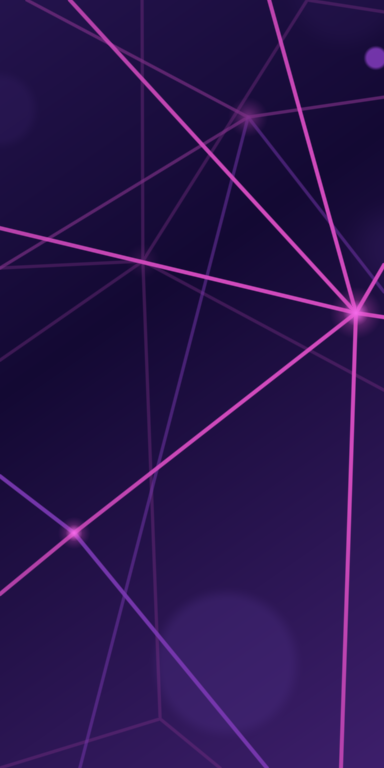
This background is drawn by a Shadertoy shader. Its source:

```glsl
// A violet network: glowing hubs joined by thin lines over a dark diagonal gradient.
// Each hub owns a range of spoke ends; a loop takes the nearest spoke distance.
// Space is one unit wide and two units tall, with the origin at the lower left.

#define BRIGHT_WIDTH 0.0052
#define DIM_WIDTH 0.0042
#define GLOW_STRENGTH 0.72
#define NIGHT vec3(0.075, 0.035, 0.200)
#define INDIGO vec3(0.140, 0.075, 0.300)
#define VIOLET vec3(0.240, 0.120, 0.420)
#define HAZE vec3(0.300, 0.180, 0.520)
#define PINK vec3(0.820, 0.290, 0.740)
#define PURPLE vec3(0.480, 0.220, 0.700)
#define MAUVE vec3(0.500, 0.190, 0.530)
#define HOT vec3(0.960, 0.420, 0.920)

const vec2 MAIN_HUB = vec2(0.927, 1.185);
const vec2 TOP_HUB = vec2(0.646, 1.695);
const vec2 MID_HUB = vec2(0.372, 1.320);
const vec2 LEFT_HUB = vec2(0.193, 0.612);
const vec2 LOW_HUB = vec2(0.417, 0.128);

// Spoke ends, grouped by hub: main 0-6, top 7-11, mid 12-17, low 18-19, left 20-22
const vec2 ENDS[23] = vec2[23](
    vec2(0.182, 2.0), vec2(0.701, 2.0), vec2(0.0, 1.406), LEFT_HUB,
    vec2(0.888, 0.0), vec2(1.0, 1.310), vec2(1.0, 1.174),
    vec2(0.070, 2.0), vec2(1.0, 1.747), vec2(0.0, 1.302),
    vec2(0.208, 0.0), vec2(1.0, 1.240),
    vec2(0.370, 2.0), vec2(0.800, 2.0), LOW_HUB,
    vec2(0.0, 1.302), vec2(0.0, 1.062), vec2(1.0, 0.984),
    vec2(0.0, 0.0), vec2(0.573, 0.0),
    vec2(0.0, 0.453), vec2(0.0, 0.760), vec2(0.695, 0.0));

float segmentDistance(vec2 p, vec2 a, vec2 b) {
    vec2 pa = p - a, ba = b - a;
    return length(pa - ba * clamp(dot(pa, ba) / dot(ba, ba), 0.0, 1.0));
}

// Smooth coverage of a line with the given half width
float stroke(float d, float halfWidth) {
    float pixel = 1.0 / iResolution.x;
    return 1.0 - smoothstep(halfWidth - pixel, halfWidth + pixel, d);
}

// Coverage of the spokes first..last of one hub
float fan(vec2 p, vec2 hub, int first, int last, float halfWidth) {
    float d = 10.0;
    for (int i = first; i <= last; i++) {
        d = min(d, segmentDistance(p, hub, ENDS[i]));
    }
    return stroke(d, halfWidth);
}

float glow(vec2 p, vec2 center, float radius) {
    float f = max(1.0 - length(p - center) / radius, 0.0);
    return f * (0.6 + 0.4 * f);
}

float softDisc(vec2 p, vec2 center, float radius, float blur) {
    return 1.0 - smoothstep(radius - blur, radius + blur, length(p - center));
}

vec3 backdrop(vec2 p) {
    float d = dot(p - vec2(1.0, 1.66), vec2(0.57, -0.82));
    vec3 color = mix(NIGHT, VIOLET, clamp(d / 1.36, 0.0, 1.0));
    color = mix(color, INDIGO, clamp(-d / 0.85, 0.0, 1.0));
    // Out-of-focus lights
    color = mix(color, HAZE, 0.36 * softDisc(p, vec2(0.589, 0.273), 0.182, 0.022));
    color = mix(color, HAZE, 0.16 * softDisc(p, vec2(0.0, 1.714), 0.090, 0.018));
    color = mix(color, HAZE, 0.20 * softDisc(p, vec2(1.02, 1.36), 0.080, 0.060));
    color = mix(color, HAZE, 0.12 * softDisc(p, vec2(0.900, 2.02), 0.130, 0.040));
    return color;
}

void mainImage(out vec4 fragColor, in vec2 fragCoord) {
    vec2 p = fragCoord / iResolution.xy * vec2(1.0, 2.0);
    vec3 color = backdrop(p);

    // Faint far lines
    float far = max(fan(p, MID_HUB, 12, 17, DIM_WIDTH), fan(p, LOW_HUB, 18, 19, DIM_WIDTH));
    float corner = stroke(segmentDistance(p, vec2(0.8, 2.0), vec2(1.0, 1.969)), DIM_WIDTH);
    color = mix(color, MAUVE, 0.38 * max(far, corner));
    color = mix(color, MAUVE, 0.65 * fan(p, TOP_HUB, 7, 9, DIM_WIDTH));
    color = mix(color, PURPLE, 0.48 * fan(p, TOP_HUB, 10, 11, DIM_WIDTH));
    color = mix(color, MAUVE, 0.30 * glow(p, MID_HUB, 0.045));
    color = mix(color, MAUVE, 0.85 * glow(p, TOP_HUB, 0.052));

    // Bright near lines, fading away from the main hub
    color = mix(color, PURPLE, 0.92 * fan(p, LEFT_HUB, 21, 22, BRIGHT_WIDTH));
    float fade = mix(1.0, 0.82, smoothstep(0.3, 1.2, length(p - MAIN_HUB)));
    float near = max(fan(p, MAIN_HUB, 0, 6, BRIGHT_WIDTH), fan(p, LEFT_HUB, 20, 20, BRIGHT_WIDTH));
    color = mix(color, PINK, fade * near);

    // Hub glows and the lone violet light
    color = mix(color, PINK, GLOW_STRENGTH * glow(p, MAIN_HUB, 0.068));
    color = mix(color, HOT, glow(p, MAIN_HUB, 0.034));
    color = mix(color, PINK, GLOW_STRENGTH * glow(p, LEFT_HUB, 0.042));
    color = mix(color, HOT, glow(p, LEFT_HUB, 0.022));
    color = mix(color, PURPLE, 0.92 * softDisc(p, vec2(0.979, 1.849), 0.028, 0.006));

    fragColor = vec4(color, 1.0);
}
```
